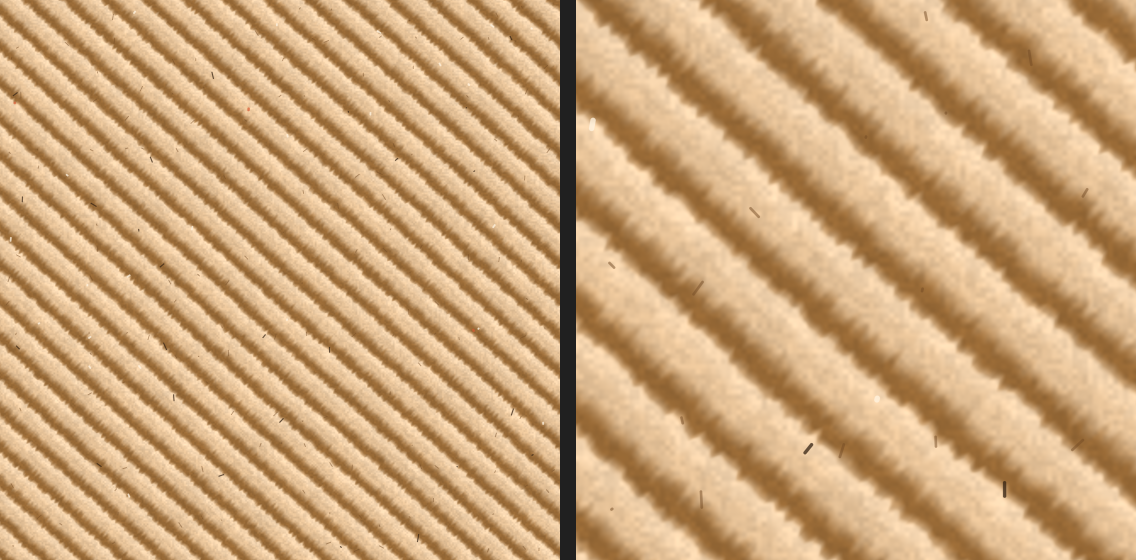
Left, the full canvas; right, a detail of the centre.
Reproduce this texture procedurally as a Shadertoy shader.

```glsl
float hash(vec2 p) {
    return fract(sin(dot(p, vec2(127.1, 311.7))) * 43758.5453);
}

float noise(vec2 p) {
    vec2 i = floor(p), f = fract(p);
    f = f * f * (3.0 - 2.0 * f);
    return mix(mix(hash(i), hash(i + vec2(1, 0)), f.x),
               mix(hash(i + vec2(0, 1)), hash(i + vec2(1, 1)), f.x), f.y);
}

// Coverage of short fibres scattered over a grid; size is in canvas units
float fibres(vec2 uv, float cells, float chance, vec2 size, float seed) {
    vec2 id = floor(uv * cells);
    vec2 key = id + seed;
    vec2 centre = 0.2 + 0.6 * vec2(hash(key + 3.1), hash(key + 7.7));
    vec2 d = (uv * cells - id - centre) / cells;
    float angle = 0.3 + 2.4 * hash(key + 11.3);
    vec2 dir = vec2(cos(angle), sin(angle));
    float halfLength = size.x * hash(key + 17.9);
    d -= dir * clamp(dot(d, dir), -halfLength, halfLength);
    float soft = 0.7 / iResolution.y;
    float mask = 1.0 - smoothstep(size.y - soft, size.y + soft, length(d));
    return mask * step(hash(key), chance);
}

void mainImage(out vec4 fragColor, in vec2 fragCoord) {
    vec2 uv = fragCoord / iResolution.xy;

    // Diagonal flutes: slow drift plus fine hairs crossing their edges
    float flute = dot(uv, vec2(13.9, 15.4)) - 0.09;
    flute += 0.10 * (noise(uv * 4.0) - 0.5);
    flute += 0.03 * (noise(uv * 40.0) - 0.5);
    vec2 acrossAlong = mat2(0.67, -0.74, 0.74, 0.67) * uv;
    flute += 0.11 * (noise(acrossAlong * vec2(70.0, 240.0)) - 0.5);
    float t = fract(flute);

    // Valley at 0, soft climb to the ridge, bright crest, steeper fall
    float ridge = smoothstep(0.02, 0.38, t) * (1.0 - smoothstep(0.75, 0.95, t));
    float crest = smoothstep(0.45, 0.70, t) * (1.0 - smoothstep(0.75, 0.84, t));
    vec3 valley = vec3(0.59, 0.41, 0.21);
    vec3 kraft = vec3(0.895, 0.755, 0.59);
    vec3 highlight = vec3(0.97, 0.845, 0.695);
    vec3 color = mix(valley, kraft, ridge);
    color = mix(color, highlight, crest * (0.7 + 0.4 * noise(uv * 60.0)));

    // Paper mottling and grain
    color *= 1.0 + 0.04 * (noise(uv * 28.0) - 0.5);
    color *= 1.0 + 0.05 * (noise(uv * 130.0) - 0.5);
    color *= 1.0 + 0.10 * (noise(uv * 330.0 + 9.0) - 0.5);

    // Dark fibres, pale flecks and rare red flecks
    color = mix(color, vec3(0.20, 0.13, 0.07), 0.75 * fibres(uv, 9.0, 0.30, vec2(0.007, 0.0010), 2.0));
    color = mix(color, vec3(0.45, 0.29, 0.14), 0.5 * fibres(uv, 21.0, 0.35, vec2(0.005, 0.0008), 31.0));
    color = mix(color, vec3(1.0, 0.95, 0.87), 0.8 * fibres(uv, 11.0, 0.18, vec2(0.003, 0.0016), 57.0));
    color = mix(color, vec3(0.85, 0.35, 0.20), 0.7 * fibres(uv, 8.0, 0.03, vec2(0.002, 0.0022), 83.0));

    fragColor = vec4(clamp(color, 0.0, 1.0), 1.0);
}
```
